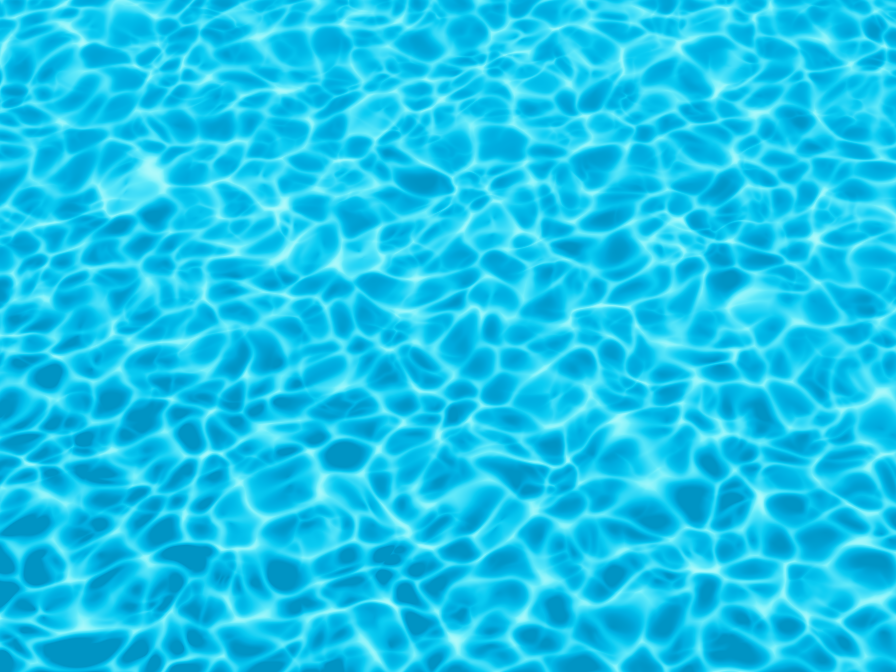
Write a Shadertoy shader that draws this texture.

```glsl
// Sunlit swimming pool: a soft net of caustic light over turquoise water.

vec2 hash2(vec2 cell) {
    vec3 h = fract(cell.xyx * vec3(0.1031, 0.1030, 0.0973));
    h += dot(h, h.yzx + 33.33);
    return fract((h.xx + h.yz) * h.zy);
}

float cornerSlope(vec2 cell, vec2 corner, vec2 f) {
    return dot(hash2(cell + corner) * 2.0 - 1.0, f - corner);
}

// Gradient noise, roughly -0.7 to 0.7
float gradientNoise(vec2 p) {
    vec2 i = floor(p), f = p - i;
    vec2 u = f * f * f * (f * (f * 6.0 - 15.0) + 10.0);
    float low = mix(cornerSlope(i, vec2(0, 0), f), cornerSlope(i, vec2(1, 0), f), u.x);
    float high = mix(cornerSlope(i, vec2(0, 1), f), cornerSlope(i, vec2(1, 1), f), u.x);
    return 1.4 * mix(low, high, u.y);
}

vec2 warp(vec2 p, float frequency, float amount) {
    vec2 q = p * frequency;
    return p + amount * vec2(gradientNoise(q + 17.3), gradientNoise(q + 71.9));
}

float seedDistance(vec2 cell, vec2 offset, vec2 f) {
    return length(offset + hash2(cell + offset) - f);
}

// Rounded cell borders: x is the sharp line, y the wide glow; junctions add up
vec2 causticNet(vec2 p, float lineWidth, float glowWidth) {
    vec2 cell = floor(p), f = p - cell;
    float nearest = 9.0;
    for (int y = -2; y <= 2; y++)
        for (int x = -2; x <= 2; x++)
            nearest = min(nearest, seedDistance(cell, vec2(x, y), f));
    vec2 net = vec2(-1.0);
    for (int y = -2; y <= 2; y++)
        for (int x = -2; x <= 2; x++) {
            float gap = seedDistance(cell, vec2(x, y), f) - nearest;
            vec2 g = gap / vec2(lineWidth, glowWidth);
            net += exp(-g * g);
        }
    return net;
}

// Soft shoulder that keeps bright light from washing out
float expose(float light, float black, float gain, float white) {
    return white * (1.0 - exp(-gain * (light - black) / white));
}

// Water colours from deep shade to glint
vec3 waterColor(float light) {
    const vec3 tones[6] = vec3[6](
        vec3(0.00, 0.58, 0.77), vec3(0.00, 0.67, 0.87), vec3(0.00, 0.73, 0.91),
        vec3(0.04, 0.80, 0.95), vec3(0.24, 0.86, 0.97), vec3(0.42, 0.93, 0.98));
    const vec3 glint = vec3(0.80, 1.00, 0.98);
    vec3 color = tones[0];
    for (int i = 1; i < 6; i++)
        color = mix(color, tones[i], clamp(light * 5.0 - float(i - 1), 0.0, 1.0));
    return mix(color, glint, smoothstep(0.92, 1.2, light));
}

// Pool plane: cells shrink and flatten with distance
vec2 poolPlane(vec2 uv, float slant) {
    vec2 p = vec2(uv.x * (14.5 + 6.0 * uv.y), uv.y * (18.0 + 6.0 * uv.y));
    return p - vec2(0.0, slant * p.x);
}

void mainImage(out vec4 fragColor, in vec2 fragCoord) {
    vec2 uv = fragCoord / iResolution.y;
    uv.x -= 0.5 * iResolution.x / iResolution.y;
    float far = uv.y;

    // Rippled surface bends the light nets
    vec2 plane = poolPlane(uv, 0.12) + 40.0;
    vec2 rippled = warp(warp(plane, 0.4, 0.8), 1.3, 0.24);
    vec2 fine = warp(warp(plane * 1.3 + 31.0, 0.5, 0.9), 1.4, 0.3);

    vec2 mainNet = causticNet(rippled, mix(0.19, 0.26, far), 0.42);
    vec2 fineNet = causticNet(fine, 0.27, 0.5);

    // Uneven brightness along the lines and across the water
    float strength = 1.0 + 0.65 * gradientNoise(plane * 0.75 + 9.0);
    float fineMask = smoothstep(-0.35, 0.45, gradientNoise(plane * 0.55 + 53.0));
    float patches = gradientNoise(plane * 0.35) + 0.7 * gradientNoise(plane * 1.1 + 5.0);
    float shade = 0.12 * (1.0 - smoothstep(0.0, 0.9, length(uv + vec2(0.67, 0.0))));

    float light = 0.21 + 0.18 * far + 0.10 * patches - shade;
    light += strength * (mix(0.47, 0.27, far) * mainNet.x + 0.15 * mainNet.y);
    light += fineMask * (0.15 * fineNet.x + 0.05 * fineNet.y);
    fragColor = vec4(waterColor(expose(light, 0.29, 1.6, 1.1)), 1.0);
}
```
